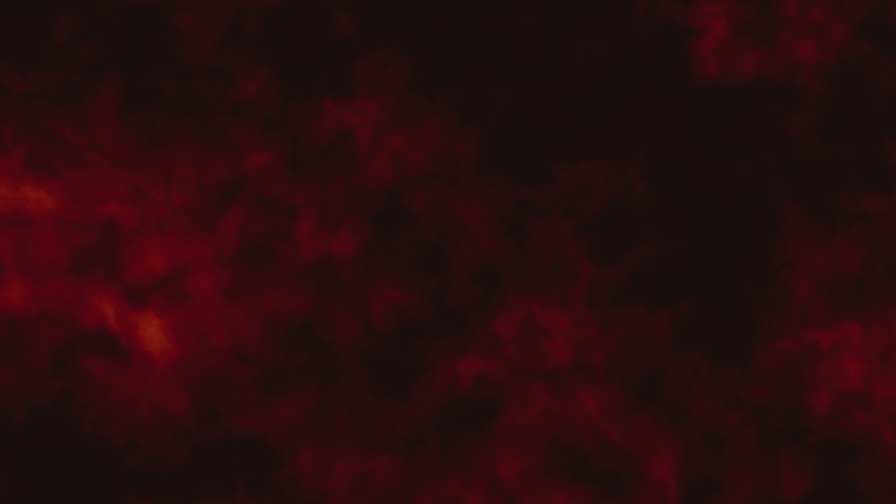
Reproduce this texture procedurally as a Shadertoy shader.

```glsl
#define OCTAVES 5
#define GAIN 0.55
#define CLOUD_SCALE 3.4
#define PUFF_SCALE 11.0
#define WARP_SCALE 3.0
#define WARP_AMOUNT 0.14
#define CURL_SCALE 14.0
#define CURL_AMOUNT 0.05
#define CLOUD_CONTRAST 4.6
#define PUFF_CONTRAST 4.2
#define BIAS -0.38
#define SEED vec2(41.3, 12.7)

const int STOPS = 8;
const float heatStop[STOPS] = float[](-1.9, -0.9, -0.05, 0.6, 1.1, 1.6, 2.1, 3.5);
const vec3 emberColor[STOPS] = vec3[](
    vec3(0.085, 0.055, 0.050),
    vec3(0.11, 0.05, 0.05),
    vec3(0.16, 0.05, 0.06),
    vec3(0.21, 0.04, 0.06),
    vec3(0.27, 0.03, 0.07),
    vec3(0.33, 0.02, 0.07),
    vec3(0.38, 0.02, 0.06),
    vec3(0.58, 0.13, 0.05));

float hash(vec2 p) {
    return fract(sin(dot(p, vec2(127.1, 311.7))) * 43758.5453);
}

float valueNoise(vec2 p) {
    vec2 cell = floor(p), f = fract(p);
    f = f * f * (3.0 - 2.0 * f);
    float low = mix(hash(cell), hash(cell + vec2(1, 0)), f.x);
    float high = mix(hash(cell + vec2(0, 1)), hash(cell + vec2(1, 1)), f.x);
    return mix(low, high, f.y);
}

// Layered noise centred on zero
float fbm(vec2 p) {
    float sum = 0.0, amplitude = 0.5;
    for (int i = 0; i < OCTAVES; i++) {
        sum += amplitude * (valueNoise(p) - 0.5);
        p = mat2(1.6, 1.2, -1.2, 1.6) * p + 9.2;
        amplitude *= GAIN;
    }
    return sum;
}

vec2 fbmOffset(vec2 p) {
    return vec2(fbm(p), fbm(p + vec2(5.2, 31.3)));
}

float blob(vec2 p, vec2 center, float radius) {
    vec2 d = (p - center) / radius;
    return exp(-dot(d, d));
}

// Broad glowing and dark regions of the smoke
float regionHeat(vec2 p, float aspect) {
    p.x /= aspect / 1.778;
    float heat = 2.1 * blob(p, vec2(0.36, 0.43), 0.34);
    heat += 1.7 * blob(p, vec2(1.10, 0.02), 0.22);
    heat += 1.0 * blob(p, vec2(1.45, 1.02), 0.22);
    heat += 0.7 * blob(p, vec2(1.75, 0.25), 0.20);
    heat += 0.6 * blob(p, vec2(1.15, 0.55), 0.20);
    heat -= 1.1 * blob(p, vec2(0.97, 0.90), 0.25);
    heat -= 1.0 * blob(p, vec2(1.33, 0.36), 0.20);
    heat -= 1.2 * blob(p, vec2(0.00, 1.00), 0.30);
    heat -= 1.4 * blob(p, vec2(0.10, 0.00), 0.20);
    return heat;
}

vec3 emberRamp(float heat) {
    vec3 color = emberColor[0];
    for (int i = 1; i < STOPS; i++) {
        float t = (heat - heatStop[i - 1]) / (heatStop[i] - heatStop[i - 1]);
        color = mix(color, emberColor[i], clamp(t, 0.0, 1.0));
    }
    return color;
}

void mainImage(out vec4 fragColor, in vec2 fragCoord) {
    vec2 p = fragCoord / iResolution.y;
    float aspect = iResolution.x / iResolution.y;

    // Large folds, then small curled edges
    vec2 folded = p + WARP_AMOUNT * fbmOffset(p * WARP_SCALE + SEED);
    vec2 curled = folded + CURL_AMOUNT * fbmOffset(folded * CURL_SCALE + SEED.yx);

    // Broad clouds carry small puffs
    float cloud = CLOUD_CONTRAST * fbm(curled * CLOUD_SCALE + SEED);
    float puffs = PUFF_CONTRAST * fbm(curled * PUFF_SCALE + SEED.yx);
    float heat = regionHeat(curled, aspect) + cloud + puffs + BIAS;

    fragColor = vec4(emberRamp(heat), 1.0);
}
```
